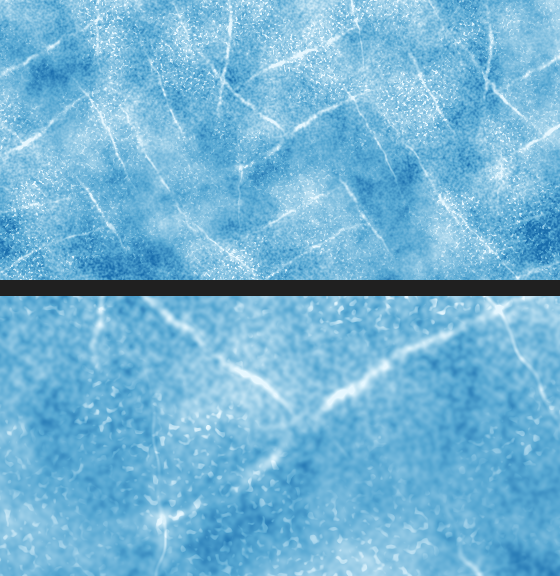
Top: the whole. Bottom: its middle third, enlarged.
A Shadertoy shader for this texture:

```glsl
float hash(vec2 p) {
    vec3 q = fract(p.xyx * 0.1031);
    q += dot(q, q.yzx + 33.33);
    return fract((q.x + q.y) * q.z);
}

float cornerSlope(vec2 cell, vec2 offset) {
    float angle = 6.2832 * hash(cell);
    return dot(vec2(cos(angle), sin(angle)), offset);
}

float gradientNoise(vec2 p) {
    vec2 cell = floor(p), f = fract(p), e = vec2(1, 0);
    vec2 u = f * f * f * (f * (f * 6.0 - 15.0) + 10.0);
    return mix(mix(cornerSlope(cell, f), cornerSlope(cell + e, f - e), u.x),
               mix(cornerSlope(cell + e.yx, f - e.yx), cornerSlope(cell + 1.0, f - 1.0), u.x), u.y);
}

float fbm(vec2 p) {
    float sum = 0.0, amplitude = 1.0;
    for (int i = 0; i < 6; i++) {
        sum += amplitude * gradientNoise(p);
        p = mat2(1.6, 1.2, -1.2, 1.6) * p + 17.3;
        amplitude *= 0.65;
    }
    return sum;
}

// Tapered fissures: mostly steep falling lines, crossed by a few rising ones
float fissures(vec2 p, float pixel) {
    vec2 bend = vec2(gradientNoise(p * 2.7 + 5.0), gradientNoise(p * 2.7 + 31.0));
    vec2 jag = vec2(gradientNoise(p * 24.0 + 8.0), gradientNoise(p * 24.0 + 53.0));
    vec2 q = p + 0.06 * bend + 0.01 * jag;
    float wear = clamp(0.7 + 1.5 * gradientNoise(p * 17.0 + 70.0), 0.15, 1.0);
    float frost = max(0.0, 0.7 + 1.2 * gradientNoise(p * 19.0 + 61.0) + 2.0 * gradientNoise(p * 75.0 + 12.0));
    float sum = 0.0;
    for (int i = 0; i < 14; i++) {
        float k = float(i);
        bool rising = i % 4 == 0;
        float seed = hash(vec2(k, 3.7)), strength = hash(vec2(k, 9.1));
        float angle = rising ? mix(0.3, 0.75, seed) : -mix(0.75, 1.65, seed);
        vec2 along = vec2(cos(angle), sin(angle));
        vec2 d = q - vec2(0.94, 1.0) * fract(k * vec2(0.755, 0.57) + vec2(0.1, 0.25));
        d.x = mod(d.x + 0.47, 0.94) - 0.47;

        float reach = mix(0.22, 0.46, hash(vec2(k, 5.3)));
        float taper = 1.0 - smoothstep(reach * 0.2, reach, abs(dot(d, along)));
        float across = abs(dot(d, vec2(-along.y, along.x)));
        float width = (0.002 + 0.006 * strength * strength + (rising ? 0.003 : 0.0)) * (0.4 + 0.6 * taper);
        float core = 1.0 - smoothstep(0.0, width + pixel, across);
        float halo = exp(-across * across / 0.0004) * frost;
        sum += taper * (core * wear * mix(0.2, 0.4, strength) + 0.09 * halo);
    }
    return min(sum, 0.45);
}

// Deep water blue through pale frost, driven by a single level
vec3 iceColor(float level) {
    vec3 deep = vec3(0.10, 0.43, 0.68);
    vec3 middle = vec3(0.33, 0.65, 0.82);
    vec3 frost = vec3(0.90, 0.97, 1.0);
    vec3 low = mix(deep, middle, clamp((level - 0.10) / 0.23, 0.0, 1.0));
    return mix(low, frost, clamp((level - 0.33) / 0.57, 0.0, 1.0));
}

void mainImage(out vec4 fragColor, in vec2 fragCoord) {
    vec2 p = fragCoord / iResolution.y;
    float pixel = 1.0 / iResolution.y;

    // Cloudy depth, paler towards the top
    float cloud = fbm(p * 3.2 + 2.0);
    float level = 0.445 + 0.36 * cloud + 0.12 * (p.y - 0.5);

    // Fine grain, turned off the axes, with small speckles gathered in patches
    vec2 turned = mat2(0.8, 0.6, -0.6, 0.8) * p;
    float focus = 0.5 + 0.5 * smoothstep(-0.25, 0.1, gradientNoise(p * 1.7 + 40.0));
    float patches = smoothstep(-0.3, 0.4, fbm(p * 4.0 + 90.0) + 0.3 * cloud);
    float grain = gradientNoise(turned * 60.0) + 1.2 * gradientNoise(turned * 115.0 + 19.0);
    float dots = 0.7 * gradientNoise(turned * 88.0 + 33.0)
               + 0.7 * gradientNoise(turned.yx * 140.0 + 71.0);
    float speckle = smoothstep(0.1, 0.42, dots);
    level += focus * (0.17 * grain + 0.38 * speckle * patches);

    level += fissures(p, pixel);
    fragColor = vec4(iceColor(level), 1.0);
}
```
